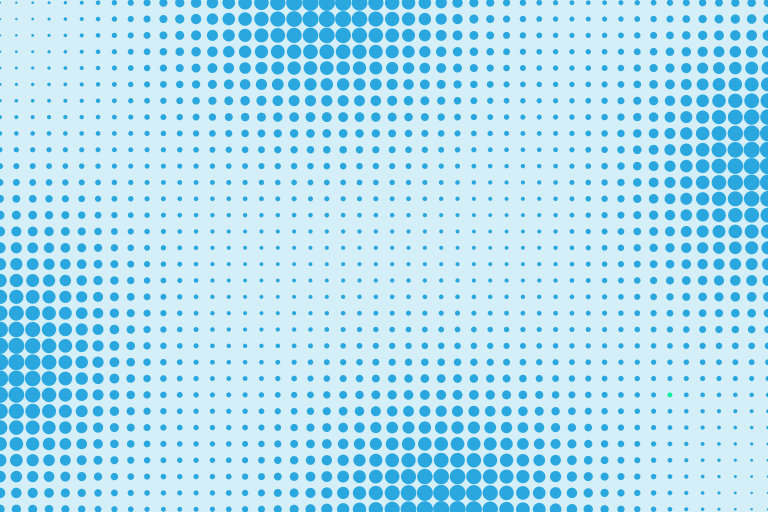
A Shadertoy shader for this background:

```glsl
const vec3 PAPER = vec3(0.835, 0.937, 0.973);
const vec3 INK = vec3(0.17, 0.655, 0.875);
const vec3 ACCENT = vec3(0.05, 0.93, 0.62);

const float ASPECT = 1.5;
const float PITCH = ASPECT / 47.0;
const vec2 GRID_ORIGIN = vec2(0.0, 0.9947);
const vec2 ACCENT_CELL = vec2(41.0, -24.0);

// Elliptical Gaussian falloff around a centre
float swell(vec2 p, vec2 centre, vec2 spread) {
    vec2 q = (p - centre) / spread;
    return exp(-0.5 * dot(q, q));
}

// Dot radius in cell units: four swells on the borders, a faint one inside
float dotRadius(vec2 p) {
    vec2 wide = vec2(0.25, 0.20);
    vec2 tall = wide.yx;
    float borders = swell(p, vec2(0.635, 1.0), wide)
                  + swell(p, vec2(0.869, 0.0), wide)
                  + swell(p, vec2(0.0, 0.283), tall)
                  + swell(p, vec2(ASPECT, 0.693), tall);
    float middle = swell(p, vec2(0.5 * ASPECT, 0.5), vec2(0.39, 0.25));
    return 0.037 + 0.455 * borders + 0.052 * middle;
}

// Smooth coverage of a disc, one pixel wide at its rim
float disc(vec2 offset, float radius, float pixel) {
    return clamp(0.5 + (radius - length(offset)) / pixel, 0.0, 1.0);
}

void mainImage(out vec4 fragColor, in vec2 fragCoord) {
    vec2 p = fragCoord / iResolution.xy * vec2(ASPECT, 1.0);

    // Nearest grid point and the offset from it
    vec2 grid = (p - GRID_ORIGIN) / PITCH;
    vec2 cell = floor(grid + 0.5);
    vec2 centre = GRID_ORIGIN + cell * PITCH;

    // Halftone dot, with a single accent among them
    float pixel = 1.0 / (iResolution.y * PITCH);
    float coverage = disc(grid - cell, dotRadius(centre), pixel);
    float isAccent = 1.0 - step(0.5, distance(cell, ACCENT_CELL));
    vec3 dotColor = mix(INK, ACCENT, isAccent);

    fragColor = vec4(mix(PAPER, dotColor, coverage), 1.0);
}
```
